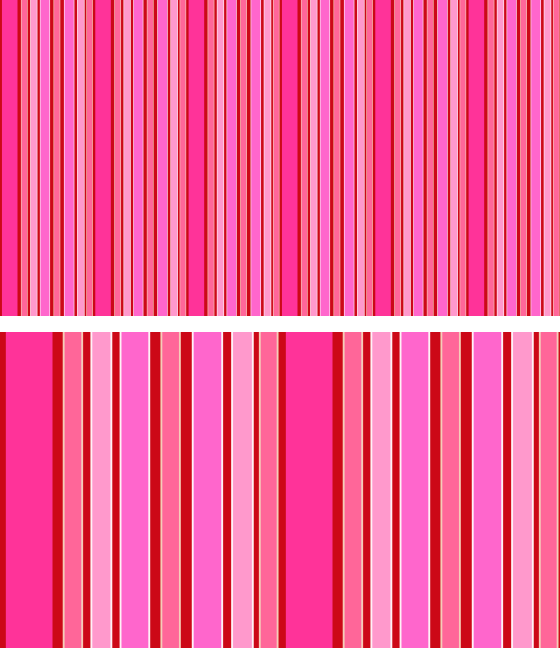
Top, the full canvas; bottom, a detail of the centre.
Write a Shadertoy shader that draws this pattern.

```glsl
const float REPEATS = 6.0;       // pattern repeats across the canvas
const float UNITS = 192.0;       // layout units in one repeat
const float PIPING = 1.3;        // width of the pale line beside a band
const int BANDS = 8;

const vec3 RED     = vec3(0.80, 0.03, 0.09);
const vec3 HOT     = vec3(1.00, 0.20, 0.60);
const vec3 SALMON  = vec3(1.00, 0.40, 0.60);
const vec3 BLUSH   = vec3(1.00, 0.60, 0.80);
const vec3 ORCHID  = vec3(1.00, 0.40, 0.80);
const vec3 CREAM   = vec3(0.96, 0.80, 0.72);
const vec3 WHITE   = vec3(1.00, 0.95, 0.97);

// Left and right edge of each band, in layout units
const vec2 EDGES[BANDS] = vec2[](
    vec2(4.0, 36.0), vec2(43.0, 57.0), vec2(62.0, 77.0), vec2(82.0, 103.0),
    vec2(110.0, 124.0), vec2(131.5, 153.0), vec2(158.5, 174.0), vec2(177.5, 191.0));

const vec3 FILLS[BANDS] = vec3[](
    HOT, SALMON, BLUSH, ORCHID, SALMON, ORCHID, BLUSH, SALMON);

// Share of a pixel covered by a band, exact even for very thin bands
float coverage(float offset, float halfWidth, float pixel) {
    float right = min(halfWidth, offset + 0.5 * pixel);
    float left = max(-halfWidth, offset - 0.5 * pixel);
    return clamp((right - left) / pixel, 0.0, 1.0);
}

void mainImage(out vec4 fragColor, in vec2 fragCoord) {
    float pixel = REPEATS * UNITS / iResolution.x;
    float x = fragCoord.x * pixel;
    vec3 color = RED;

    for (int i = 0; i < BANDS; i++) {
        float center = 0.5 * (EDGES[i].x + EDGES[i].y);
        float halfWidth = 0.5 * (EDGES[i].y - EDGES[i].x);
        float offset = mod(x - center + 0.5 * UNITS, UNITS) - 0.5 * UNITS;

        // The widest band is plain, the others carry piping
        float piping = i == 0 ? 0.0 : PIPING;
        vec3 edgeColor = FILLS[i] == SALMON ? CREAM : WHITE;
        float outer = coverage(offset, halfWidth, pixel);
        float inner = coverage(offset, halfWidth - piping, pixel);
        color += outer * (edgeColor - RED) + inner * (FILLS[i] - edgeColor);
    }

    fragColor = vec4(color, 1.0);
}
```
